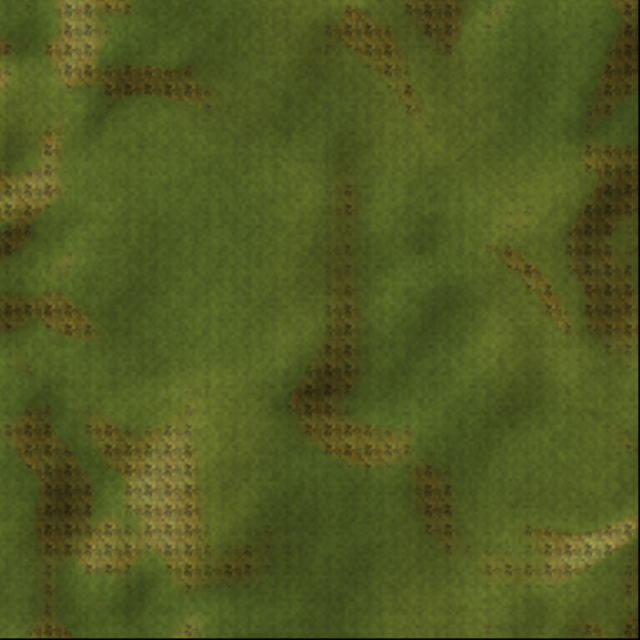
Give the GLSL for this texture, as a WebGL 2 fragment shader.

```glsl
#version 300 es
precision highp float;
precision highp int;
// Rolling grass terrain seen from above, with tiled leafy earth on the steep slopes.

uniform vec2 u_resolution;
out vec4 fragColor;

const float GRASS_TILES = 48.0;
const float EARTH_TILES = 32.0;
const float BORDER = 0.0026;

// Integer hash of a lattice cell, 0..1
float hash(vec2 cell, uint seed) {
    uvec2 k = uvec2(ivec2(cell) + 4096);
    uint h = k.x * 1664525u + k.y * 22695477u + seed * 747796u;
    h = (h ^ (h >> 15)) * 2246822u + 12345u;
    h = (h ^ (h >> 13)) * 3266489u;
    h ^= h >> 16;
    return float(h & 65535u) / 65535.0;
}

// Smooth value noise whose lattice repeats every `period` cells
float noise(vec2 p, float period, uint seed) {
    vec2 cell = floor(p);
    vec2 f = p - cell;
    f = f * f * f * (f * (f * 6.0 - 15.0) + 10.0);
    vec2 lo = mod(cell, period);
    vec2 hi = mod(cell + 1.0, period);
    float bottom = mix(hash(lo, seed), hash(vec2(hi.x, lo.y), seed), f.x);
    float top = mix(hash(vec2(lo.x, hi.y), seed), hash(hi, seed), f.x);
    return mix(bottom, top, f.y);
}

// Noise that does not repeat on the canvas
float freeNoise(vec2 p, uint seed) {
    return noise(p, 1024.0, seed);
}

// Hills with a rise along the right side
float terrainHeight(vec2 p) {
    vec2 bend = vec2(freeNoise(p * 4.0, 3u), freeNoise(p * 4.0, 4u)) - 0.5;
    vec2 q = p + 0.09 * bend;
    vec2 turned = mat2(0.8, 0.6, -0.6, 0.8) * q + 3.0;
    float rim = max(p.x - 0.88, 0.0);
    return freeNoise(q * 5.0, 11u) + 0.33 * freeNoise(turned * 10.0, 12u) + 14.0 * rim * rim;
}

vec2 terrainGradient(vec2 p, float e) {
    float dx = terrainHeight(p + vec2(e, 0.0)) - terrainHeight(p - vec2(e, 0.0));
    float dy = terrainHeight(p + vec2(0.0, e)) - terrainHeight(p - vec2(0.0, e));
    return vec2(dx, dy) / (2.0 * e);
}

// Brightness of the fine grass weave, around 1
float grassDetail(vec2 p, float tiles) {
    vec2 t = p * tiles;
    float weave = noise(t * 3.0, 3.0, 21u) - 0.5;
    float blades = freeNoise(t * 4.0, 22u) - 0.5;
    float clumps = freeNoise(t * 1.3, 23u) - 0.5;
    float rows = cos(6.2832 * t.x) + 0.5 * cos(6.2832 * t.y);
    return 1.0 + 0.10 * weave + 0.13 * blades + 0.09 * clumps + 0.018 * rows;
}

// Brightness of one repeated patch of leaf litter, around 1
float earthDetail(vec2 p, float tiles) {
    vec2 t = p * tiles;
    float blotch = noise(t * 3.0, 3.0, 31u) - 0.5;
    float litter = noise(t * 6.0, 6.0, 32u) - 0.5;
    float grit = freeNoise(t * 7.0, 33u) - 0.5;
    vec2 q = fract(t) - 0.5 + 0.2 * vec2(blotch, litter);
    float lobes = 0.27 + 0.11 * cos(5.0 * atan(q.y, q.x + 0.0001) + 0.8);
    float leaf = 1.0 - smoothstep(-0.07, 0.07, length(q) - lobes);
    return 1.06 + 0.34 * blotch + 0.32 * litter + 0.18 * grit - 0.17 * leaf;
}

void main() {
    vec2 uv = gl_FragCoord.xy / u_resolution;

    // Slope and light, gentler towards the middle
    float outer = smoothstep(0.12, 0.6, length(uv - 0.5));
    vec2 gradient = terrainGradient(uv, 0.006) * mix(0.65, 1.15, outer);
    float slope = length(gradient);
    float shade = clamp(1.0 - 0.052 * dot(gradient, vec2(0.8, -0.6)), 0.52, 1.36);

    // Grass drifts between deep and yellowish green
    float drift = smoothstep(0.2, 0.8, freeNoise(uv * 6.0 + 7.0, 41u));
    vec3 grass = mix(vec3(0.295, 0.352, 0.130), vec3(0.342, 0.382, 0.140), drift);
    grass *= grassDetail(uv, GRASS_TILES);

    // Earth is warm, paler and greyer where it catches light
    float litter = earthDetail(uv, EARTH_TILES);
    float tint = freeNoise(uv * EARTH_TILES * 2.0, 42u);
    vec3 earth = mix(vec3(0.360, 0.298, 0.105), vec3(0.350, 0.335, 0.130), tint) * litter;
    earth += vec3(0.02, 0.03, 0.06) * smoothstep(1.08, 1.3, shade);

    // Earth breaks through on steep ground
    float bare = smoothstep(2.7, 5.0, slope + 1.4 * (1.0 - litter));
    vec3 color = mix(grass, earth, 0.9 * bare) * shade;

    // Thin dark border along the right and bottom sides
    vec2 pixel = 1.0 / u_resolution;
    float right = smoothstep(-pixel.x, pixel.x, 1.0 - BORDER - uv.x);
    float base = smoothstep(-pixel.y, pixel.y, uv.y - BORDER);
    fragColor = vec4(color * right * base, 1.0);
}
```
